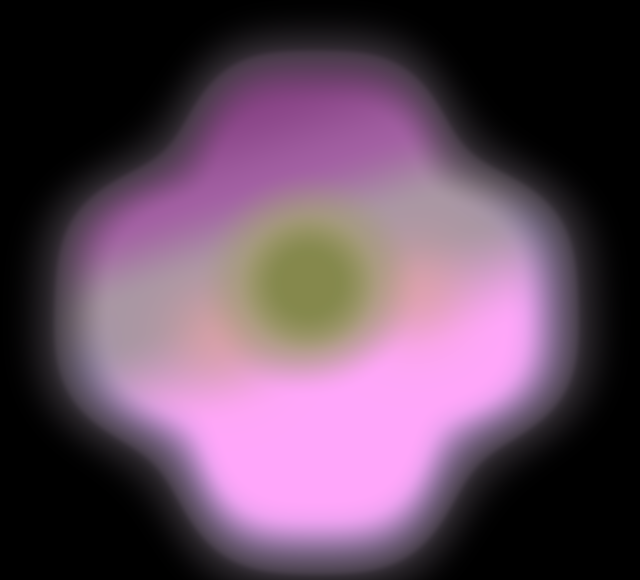
This background is drawn by a WebGL 1 fragment shader. Its source:

```glsl
precision highp float;
// A blurred four-lobed blossom glowing on black: a polar outline gives a
// soft mask and halo, tilted bands run from purple through grey to pink,
// and an olive disc with a khaki ring sits at the heart.

uniform vec2 u_resolution;

// Signed distance, roughly, from the wavy petal outline.
float blossom(vec2 p) {
  float a = atan(p.y, p.x);
  float edge = 0.431 + 0.034 * cos(4.0 * a) - 0.013 * cos(8.0 * a) - 0.015 * sin(a);
  return length(p) - edge;
}

// Falls smoothly from one at lo to zero at hi.
float fade(float lo, float hi, float x) {
  return 1.0 - smoothstep(lo, hi, x);
}

// Soft round spot.
float spot(vec2 p, vec2 center, float radius) {
  vec2 v = (p - center) / radius;
  return exp(-dot(v, v));
}

void main() {
  vec2 p = (gl_FragCoord.xy - 0.5 * u_resolution) / u_resolution.y;
  p -= vec2(-0.006, -0.024);
  float d = blossom(p);

  // Tilted colour bands across the petals
  float band = p.y - 0.33 * p.x;
  vec3 petal = mix(vec3(0.66, 0.59, 0.64), vec3(0.64, 0.38, 0.64), smoothstep(0.11, 0.25, band));
  petal = mix(petal, vec3(0.53, 0.26, 0.52), smoothstep(0.22, 0.40, band));
  petal = mix(petal, vec3(1.0, 0.65, 0.98), fade(-0.15, 0.05, band));

  // Salmon blushes beside the heart and a bluish lower rim
  float blush = spot(p, vec2(-0.165, -0.055), 0.09) + spot(p, vec2(0.17, 0.02), 0.09);
  petal = mix(petal, vec3(0.90, 0.64, 0.64), 0.65 * min(blush, 1.0));
  float rim = smoothstep(-0.13, -0.02, d) * fade(0.0, 0.12, band);
  petal = mix(petal, vec3(0.58, 0.54, 0.74), 0.65 * rim);

  // Khaki ring and olive heart
  float r = length(p - vec2(-0.014, 0.036));
  petal = mix(petal, vec3(0.64, 0.61, 0.44), 0.9 * fade(0.08, 0.20, r));
  petal = mix(petal, vec3(0.52, 0.535, 0.30), fade(0.045, 0.125, r));

  // Halo with a faint step at the outline, then the petals over it
  float halo = fade(-0.02, 0.115, d);
  halo *= halo * (0.34 + 0.08 * fade(-0.006, 0.006, d));
  vec3 color = vec3(0.61, 0.55, 0.62) * halo;
  color = mix(color, petal, fade(-0.10, 0.02, d));
  gl_FragColor = vec4(color, 1.0);
}
```
